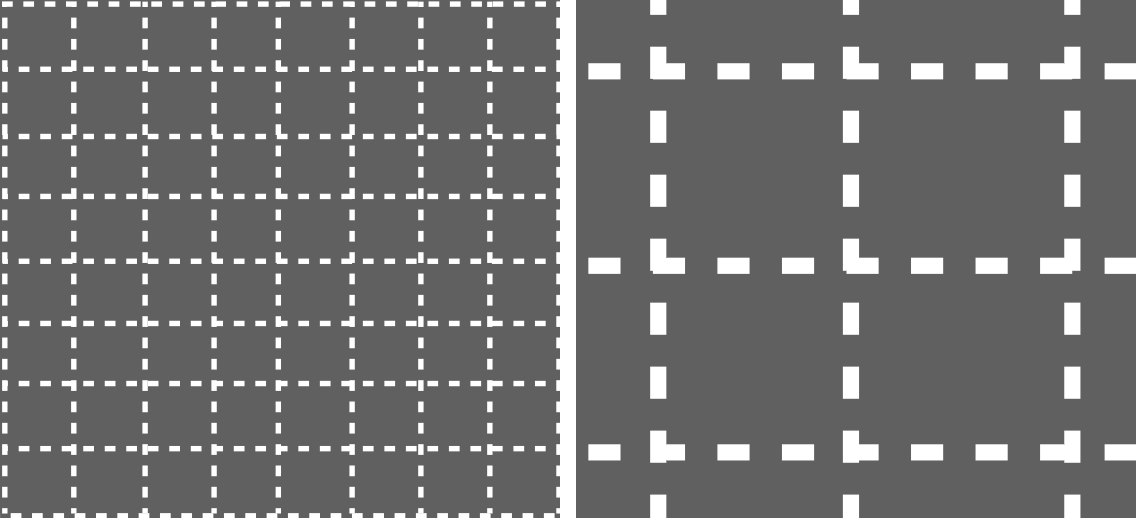
Left, the full canvas; right, a detail of the centre.
A WebGL 2 fragment shader for this pattern:

```glsl
#version 300 es
precision highp float;
// Hand-spaced grid of white dashed lines on flat grey, 8 by 8 cells.
// Each line is a band crossed with a periodic dash; bands sit at slightly
// uneven offsets, and all edges are smoothed by pixel coverage.

uniform vec2 u_resolution;
out vec4 fragColor;

// Lengths are in units of 1/768 of the canvas width, y measured downwards.
const float CANVAS_UNITS = 768.0;
const vec3 GROUND_COLOR = vec3(0.378);
const vec3 DASH_COLOR = vec3(1.0);

const int LINES = 9;
const float COLUMN_X[LINES] = float[](6.6, 101.2, 199.0, 293.6, 381.7, 482.9, 577.2, 671.8, 766.6);
const float ROW_Y[LINES] = float[](5.6, 95.0, 187.2, 269.4, 358.3, 443.6, 526.0, 615.3, 707.4);

const float LINE_WIDTH = 7.4;
const float DASH_LENGTH = 14.7;
const float COLUMN_PERIOD = 29.25;
const float COLUMN_START = 2.25;    // columns begin and end on a half dash
const float COLUMN_END = 704.25;
const float ROW_PERIOD = 29.5;
const float ROW_START = 3.5;
const float BORDER_PERIOD = 29.25;  // top and bottom rows
const float TOP_PHASE = 10.1;       // centre of the first dash
const float BOTTOM_PHASE = 22.0;

// Coverage of a span of given width whose centre lies at distance d.
float span(float d, float width, float px) {
  return clamp((0.5 * width - abs(d)) / px + 0.5, 0.0, 1.0);
}

// Coverage of dashes centred at phase + n * period.
float dashes(float x, float phase, float period, float px) {
  float d = (fract((x - phase) / period + 0.5) - 0.5) * period;
  return span(d, DASH_LENGTH, px);
}

// Coverage of the part of an axis lying beyond a start value.
float after(float x, float start, float px) {
  return clamp((x - start) / px + 0.5, 0.0, 1.0);
}

void main() {
  float px = CANVAS_UNITS / u_resolution.x;
  vec2 p = vec2(gl_FragCoord.x, u_resolution.y - gl_FragCoord.y) * px;

  // Dash patterns along each direction
  float columnDash = dashes(p.y, COLUMN_START, COLUMN_PERIOD, px)
                   * after(p.y, COLUMN_START, px) * after(COLUMN_END, p.y, px);
  float rowDash = dashes(p.x, ROW_START, ROW_PERIOD, px) * after(p.x, ROW_START, px);
  float topDash = dashes(p.x, TOP_PHASE, BORDER_PERIOD, px);
  float bottomDash = dashes(p.x, BOTTOM_PHASE, BORDER_PERIOD, px);

  // Union of all lines
  float ink = 0.0;
  for (int i = 0; i < LINES; i++) {
    float dash = i == 0 ? topDash : (i == LINES - 1 ? bottomDash : rowDash);
    ink = max(ink, span(p.x - COLUMN_X[i], LINE_WIDTH, px) * columnDash);
    ink = max(ink, span(p.y - ROW_Y[i], LINE_WIDTH, px) * dash);
  }

  fragColor = vec4(mix(GROUND_COLOR, DASH_COLOR, ink), 1.0);
}
```
